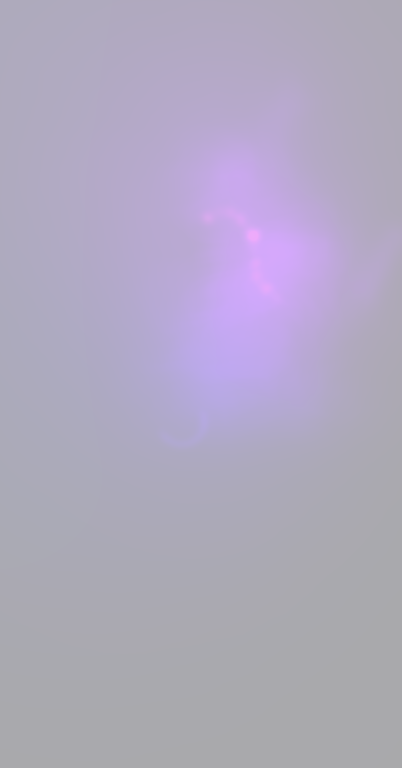
Give the GLSL for this background, as a Shadertoy shader.

```glsl
// Draws a soft violet nebula with pink sparks and faint wisps on a grey haze.

const vec2 CANVAS = vec2(0.523, 1.0);
const vec3 GREY = vec3(0.662, 0.662, 0.672);

// Elliptical Gaussian: one at the centre, fading to zero.
float glow(vec2 p, vec2 centre, vec2 radius) {
    vec2 q = (p - centre) / radius;
    return exp(-dot(q, q));
}

// Layered rotated sines, roughly in the range -1 to 1.
float layeredSines(vec2 p, float frequency) {
    float sum = 0.0;
    float weight = 0.5;
    vec2 q = p * frequency;
    for (int i = 0; i < 5; i++) {
        q = mat2(0.8, 0.6, -0.6, 0.8) * q;
        q += 0.7 * sin(q.yx * 1.3 + float(i) * 1.7);
        sum += weight * sin(q.x) * cos(q.y);
        q *= 1.75;
        weight *= 0.55;
    }
    return sum;
}

// Irregular displacement that frays the cloud edges.
vec2 billow(vec2 p, float amount) {
    return p + amount * vec2(layeredSines(p, 17.0),
                             layeredSines(p + vec2(3.1, 1.7), 15.0));
}

float segmentDistance(vec2 p, vec2 a, vec2 b) {
    vec2 ab = b - a;
    float t = clamp(dot(p - a, ab) / dot(ab, ab), 0.0, 1.0);
    return length(p - a - t * ab);
}

// Broad halo surrounding the cloud.
float haloDensity(vec2 p) {
    return 0.115 * glow(p, vec2(0.305, 0.665), vec2(0.19, 0.29))
         + 0.035 * glow(p, vec2(0.10, 0.62), vec2(0.25, 0.42));
}

// Overlapping lobes of the bright cloud.
float cloudDensity(vec2 p) {
    float d = 0.165 * glow(p, vec2(0.357, 0.650), vec2(0.078, 0.088));
    d += 0.095 * glow(p, vec2(0.308, 0.775), vec2(0.055, 0.062));
    d += 0.120 * glow(p, vec2(0.300, 0.535), vec2(0.090, 0.085));
    d += 0.045 * glow(p, vec2(0.405, 0.480), vec2(0.060, 0.050));
    d += 0.030 * glow(p, vec2(0.370, 0.860), vec2(0.035, 0.035));
    d -= 0.035 * glow(p, vec2(0.250, 0.680), vec2(0.035, 0.030));
    return max(d, 0.0);
}

// Hooked wisp below the cloud and a slanted wisp beside it.
float wispDensity(vec2 p) {
    vec2 q = p - vec2(0.236, 0.453);
    float ring = (length(q) - 0.029) / 0.007;
    float lowerArc = smoothstep(0.012, -0.012, q.y - 0.5 * q.x);
    float hook = 0.045 * exp(-ring * ring) * lowerArc;
    float slant = segmentDistance(p, vec2(0.475, 0.625), vec2(0.515, 0.690)) / 0.020;
    return hook + 0.045 * exp(-slant * slant);
}

// Sparks strung along a winding filament.
float sparkDensity(vec2 p) {
    float d = 0.0;
    for (int i = 0; i < 15; i++) {
        float t = float(i) / 14.0;
        vec2 centre = vec2(0.273 + 0.100 * t + 0.020 * sin(5.5 * t),
                           0.715 - 0.113 * t * t + 0.008 * sin(14.0 * t));
        float strength = 0.5 + 0.5 * sin(float(i) * 2.4 + 1.6);
        d += (0.018 + 0.060 * strength) * glow(p, centre, vec2(0.008));
    }
    return d;
}

void mainImage(out vec4 fragColor, in vec2 fragCoord) {
    vec2 p = fragCoord / iResolution.xy * CANVAS;
    vec2 frayed = billow(p, 0.022);

    // Build the density from broad haze to fine detail.
    float texture1 = 1.0 + 0.18 * layeredSines(frayed, 28.0);
    float density = haloDensity(billow(p, 0.010));
    density += cloudDensity(frayed) * texture1;
    density += wispDensity(billow(p, 0.004));
    float sparks = sparkDensity(billow(p, 0.006));

    // Blue-violet below and to the left, pink above and to the right.
    float warmth = smoothstep(0.40, 0.70, p.y + 0.45 * (p.x - 0.30));
    float redShare = mix(0.22, 0.46, warmth) + 0.45 * warmth * max(density - 0.12, 0.0);

    // Grey backdrop, slightly violet at the top and cool at the left.
    vec3 color = GREY + vec3(0.012, 0.0, 0.030) * smoothstep(0.30, 1.0, p.y);
    color += vec3(0.0, 0.004, 0.018) * smoothstep(0.45, 0.0, p.x) * smoothstep(0.0, 0.4, p.y);
    color += density * vec3(redShare, -0.01, 1.0);
    color += sparks * vec3(0.95, 0.05, 0.45);
    fragColor = vec4(min(color, vec3(0.93, 0.70, 0.985)), 1.0);
}
```
